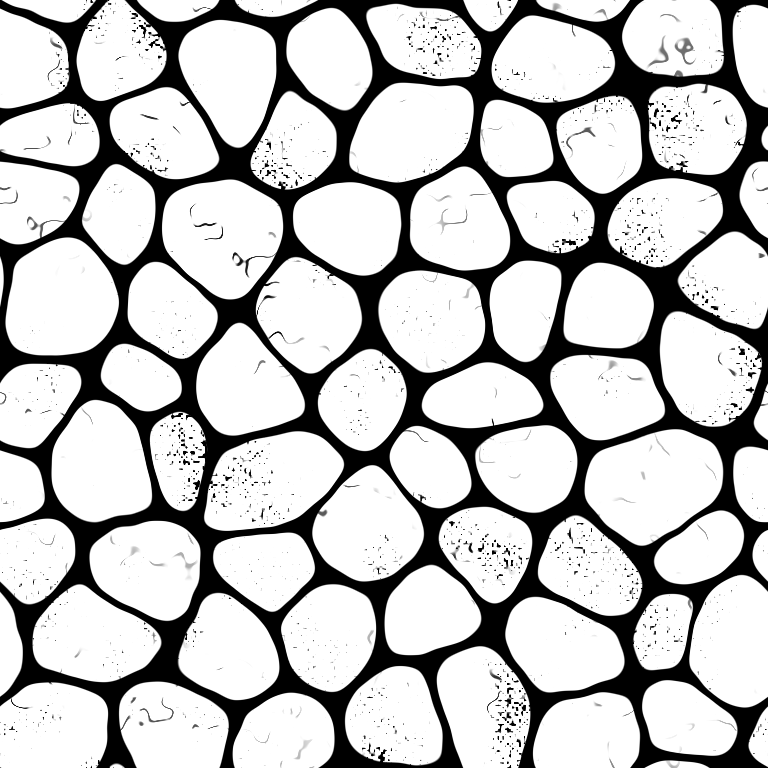
Write a WebGL 1 fragment shader that draws this texture.

```glsl
precision highp float;
// Dry stone wall in ink: white rounded stones parted by black joints.
// Stones are cells of a wrapped, weighted Voronoi diagram whose edge distances
// are blended to round the corners; noise adds speckles and broken cracks.

#define COLS 7.0
#define ROWS 9.0
#define JITTER 0.68
#define SIZE_SPREAD 0.004
#define JOINT 0.0043
#define ROUNDING 0.011
#define BEND 0.034
#define CHIP 0.0045
#define GRAIN 320.0
#define SPECKLE 0.52
#define CRACK 0.014

uniform vec2 u_resolution;

vec3 hash3(vec2 p) {
  vec3 q = fract(vec3(p.xyx) * vec3(0.1031, 0.1030, 0.0973));
  q += dot(q, q.yxz + 33.33);
  return fract((q.xxy + q.yzz) * q.zyx);
}

// Value noise that wraps over the unit square; freq is a whole number.
float noise(vec2 p, float freq) {
  p *= freq;
  vec2 i = floor(p), f = fract(p);
  f = f * f * (3.0 - 2.0 * f);
  float a = hash3(mod(i, freq) + freq).x;
  float b = hash3(mod(i + vec2(1, 0), freq) + freq).x;
  float c = hash3(mod(i + vec2(0, 1), freq) + freq).x;
  float d = hash3(mod(i + vec2(1, 1), freq) + freq).x;
  return mix(mix(a, b, f.x), mix(c, d, f.x), f.y);
}

float fbm(vec2 p, float freq) {
  return 0.55 * noise(p, freq) + 0.28 * noise(p + 0.37, freq * 2.0)
       + 0.17 * noise(p + 0.71, freq * 4.0);
}

vec2 noise2(vec2 p, float freq) {
  return vec2(noise(p, freq), noise(p + vec2(0.43, 0.19), freq)) - 0.5;
}

// Stone centre near p (xy), its weight (z) and its random seed (w).
vec4 stoneAt(vec2 p, vec2 offset) {
  float row = floor(p.y * ROWS) + offset.y;
  float wrappedRow = mod(row, ROWS);
  float shift = fract(wrappedRow * 4.0 / ROWS);
  float col = floor(p.x * COLS - shift) + offset.x;
  vec3 h = hash3(vec2(mod(col, COLS), wrappedRow) + 11.0);
  vec2 centre = vec2(col + shift, row) + 0.5 + JITTER * (h.xy - 0.5);
  return vec4(centre / vec2(COLS, ROWS), SIZE_SPREAD * h.z, fract(h.z * 57.0 + h.x * 31.0));
}

float power(vec2 p, vec4 stone) {
  vec2 d = p - stone.xy;
  return dot(d, d) - stone.z;
}

// Rounded distance to the joint (x) and the seed of the stone (y).
vec2 wall(vec2 p) {
  vec4 own = vec4(0.0);
  float best = 10.0;
  for (int j = -2; j <= 2; j++)
    for (int i = -2; i <= 2; i++) {
      vec4 stone = stoneAt(p, vec2(i, j));
      float d = power(p, stone);
      if (d < best) { best = d; own = stone; }
    }
  float sum = 1e-12;
  for (int j = -2; j <= 2; j++)
    for (int i = -2; i <= 2; i++) {
      vec4 stone = stoneAt(p, vec2(i, j));
      float apart = distance(stone.xy, own.xy);
      if (apart > 1e-4) {
        float edge = (power(p, stone) - best) / (2.0 * apart);
        sum += exp(-edge / ROUNDING);
      }
    }
  return vec2(-ROUNDING * log(sum), own.w);
}

// Ink marks on a stone face: dotted shading and broken crack lines.
float marks(vec2 p, float seed) {
  vec2 q = p + vec2(seed, fract(seed * 7.3));
  float rough = mix(0.25, 1.0, fract(seed * 13.7));
  float patches = smoothstep(0.44, 0.78, fbm(q, 11.0)) * rough;
  float level = mix(1.0, SPECKLE, patches);
  float dots = smoothstep(level, level + 0.2, noise(q, GRAIN));
  float ridge = abs(fbm(q + 0.23, 15.0) - 0.5);
  float broken = smoothstep(0.5, 0.7, noise(q, 70.0));
  float worn = smoothstep(0.5, 0.68, noise(q + 0.61, 13.0)) * rough;
  float cracks = (1.0 - smoothstep(0.3 * CRACK, CRACK, ridge)) * broken * worn;
  return max(dots, cracks);
}

void main() {
  vec2 p = gl_FragCoord.xy / u_resolution;
  float soft = 0.7 / min(u_resolution.x, u_resolution.y);

  // Bent and chipped outlines
  vec2 bent = p + BEND * noise2(p, 7.0) + CHIP * noise2(p, 38.0);
  vec2 stone = wall(bent);
  float inset = JOINT * mix(0.7, 1.3, stone.y);
  float face = smoothstep(-soft, soft, stone.x - inset);

  float shade = face * (1.0 - marks(p, stone.y));
  gl_FragColor = vec4(vec3(shade), 1.0);
}
```
